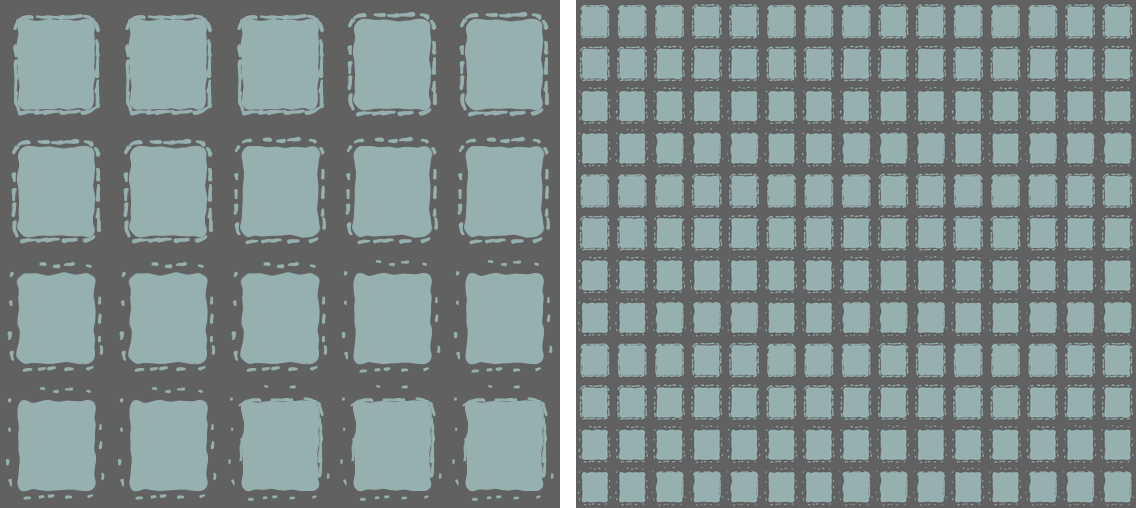
Left: one tile. Right: repeated 3 by 3.
Give the GLSL for this pattern, as a WebGL 2 fragment shader.

```glsl
#version 300 es
precision highp float;
// Five by four grid of pale rounded blocks on dark grey, shedding brush dashes.
// Reading order runs through six stages: dashes peel off, drift out and shrink.
// Each cell is 153.6 x 174 units; blocks and dashes are distance functions.
uniform vec2 u_resolution;
out vec4 outColor;

const vec2 CELL = vec2(153.6, 174.0);
const vec2 HALF_BLOCK = vec2(52.0, 61.0);
const float CORNER = 13.0;
const int DASHES = 20;

float hash(vec2 p) {
  vec3 q = fract(p.xyx * vec3(0.1031, 0.1030, 0.0973));
  q += dot(q, q.yzx + 33.33);
  return fract((q.x + q.y) * q.z);
}

float gradientAt(vec2 cell, vec2 offset) {
  float angle = 6.2832 * hash(cell + 50.0);
  return dot(vec2(cos(angle), sin(angle)), offset);
}

float gradientNoise(vec2 p) {
  vec2 i = floor(p), f = fract(p);
  vec2 w = f * f * f * (f * (f * 6.0 - 15.0) + 10.0);
  vec2 e = vec2(1.0, 0.0);
  return mix(mix(gradientAt(i, f), gradientAt(i + e, f - e), w.x),
             mix(gradientAt(i + e.yx, f - e.yx), gradientAt(i + 1.0, f - 1.0), w.x), w.y);
}

// Rounded block with wavy sides and slightly swollen corners
float blockDistance(vec2 p, float stage) {
  vec2 q = abs(p) - HALF_BLOCK + CORNER;
  float d = length(max(q, 0.0)) + min(max(q.x, q.y), 0.0) - CORNER;
  vec2 reach = smoothstep(0.6, 0.95, abs(p) / HALF_BLOCK);
  float wave = gradientNoise(p / 21.0 + vec2(17.0 * stage, 9.0));
  return d - 2.5 * reach.x * reach.y - 5.0 * wave;
}

// Tapered, bent stroke placed along the block outline
float dashDistance(vec2 p, int id, float age) {
  vec2 seed = vec2(float(id), 3.0);
  float along = (float(id) + 0.5 + 0.5 * (hash(seed) - 0.5)) * 4.0 / float(DASHES);
  float side = floor(along), f = fract(along) * 2.0 - 1.0;
  vec2 onBox = mod(side, 2.0) < 0.5 ? vec2(f, 1.0) : vec2(1.0, -f);
  onBox *= HALF_BLOCK * (side < 1.5 ? 1.0 : -1.0);

  // Round the corner, then drift along the normal
  vec2 inner = HALF_BLOCK - CORNER;
  vec2 core = clamp(onBox, -inner, inner);
  vec2 normal = normalize(onBox - core);
  float drift = 4.0 + 2.0 * age * (0.7 + 0.6 * hash(seed + 11.0));
  vec2 center = core + normal * (CORNER + drift) + vec2(-0.5, 0.7) * age;

  float tilt = 0.28 * (hash(seed + 23.0) - 0.5);
  vec2 axis = vec2(normal.y, -normal.x) + normal * tilt;
  axis = normalize(axis);
  vec2 r = p - center;
  float u = dot(r, axis), v = dot(r, vec2(-axis.y, axis.x));
  v += abs(normal.x * normal.y) * u * u / 22.0;
  v += 1.6 * gradientNoise(p / 9.0 + seed);

  float halfLength = 13.0 * exp(-0.26 * age) * (0.7 + 0.6 * hash(seed + 37.0));
  float halfWidth = min(3.4 - 0.26 * age, 2.9 + 0.4 * age);
  float taper = 0.8 + 0.25 * clamp(u / halfLength, -1.0, 1.0);
  return length(vec2(max(abs(u) - max(halfLength - halfWidth, 0.0), 0.0), v))
         - halfWidth * taper;
}

void main() {
  vec2 grid = gl_FragCoord.xy / u_resolution * vec2(5.0, 4.0);
  vec2 id = floor(grid);
  vec2 p = fract(grid) * CELL - vec2(77.5, 85.5);
  float stage = floor(0.3 * (id.x + 5.0 * (3.0 - id.y)) + 0.15);

  // Join the block with its dashes; the last stage starts a new ring
  float d = blockDistance(p, stage);
  for (int i = 0; i < DASHES; i++) {
    float keep = hash(vec2(float(i), 71.0));
    if (keep < 1.0 - 0.001 * pow(stage, 4.0)) d = min(d, dashDistance(p, i, stage));
    if (stage > 4.5 && keep > 0.3) d = min(d, dashDistance(p, i, -1.0));
  }

  float pixel = 4.0 * CELL.y / u_resolution.y;
  float paint = 1.0 - smoothstep(-0.7 * pixel, 0.7 * pixel, d);
  vec3 darkGrey = vec3(0.38), paleTeal = vec3(0.59, 0.69, 0.69);
  outColor = vec4(mix(darkGrey, paleTeal, paint), 1.0);
}
```
